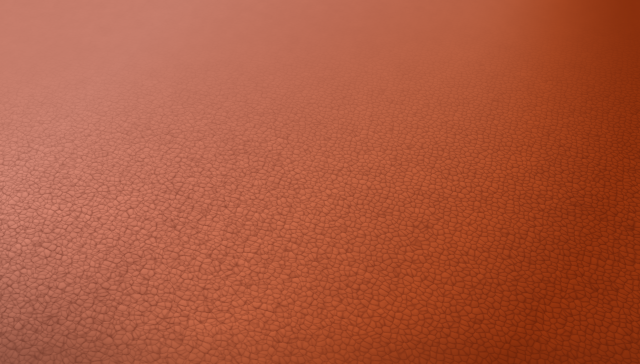
This texture is drawn by a WebGL 1 fragment shader. Its source:

```glsl
precision highp float;
uniform vec2 u_resolution;

#define GRAIN_SCALE 55.0
#define FORESHORTEN 0.4
#define GRAIN_ANGLE -0.35
#define CREASE_DEPTH 0.19
#define WRINKLE_DEPTH 0.13
#define PEBBLE_LIGHT 0.13
#define MOTTLE 0.035
#define EDGE_SHADE 0.17

const vec3 PALE_ROSE = vec3(0.775, 0.487, 0.417);
const vec3 DUSTY_CORAL = vec3(0.74, 0.42, 0.33);
const vec3 TERRACOTTA = vec3(0.71, 0.36, 0.24);
const vec3 RUST = vec3(0.64, 0.27, 0.13);
const vec3 DARK_TAN = vec3(0.54, 0.185, 0.05);
const vec2 LIGHT_DIR = vec2(-0.6, 0.8);

vec2 hash2(vec2 p) {
  vec3 q = fract(p.xyx * vec3(0.1031, 0.1030, 0.0973));
  q += dot(q, q.yzx + 33.33);
  return fract((q.xx + q.yz) * q.zy);
}

float valueNoise(vec2 p) {
  vec2 cell = floor(p);
  vec2 f = fract(p);
  f = f * f * (3.0 - 2.0 * f);
  float low = mix(hash2(cell).x, hash2(cell + vec2(1.0, 0.0)).x, f.x);
  float high = mix(hash2(cell + vec2(0.0, 1.0)).x, hash2(cell + 1.0).x, f.x);
  return mix(low, high, f.y);
}

// Offset from the nearest cell centre (xy) and gap to the second nearest (z)
vec3 cells(vec2 p) {
  vec2 base = floor(p);
  vec2 nearest = vec2(0.0);
  float d1 = 8.0;
  float d2 = 8.0;
  for (int j = -1; j <= 1; j++) {
    for (int i = -1; i <= 1; i++) {
      vec2 id = base + vec2(float(i), float(j));
      vec2 offset = p - id - 0.1 - 0.8 * hash2(id);
      float d = length(offset);
      if (d < d1) {
        d2 = d1;
        d1 = d;
        nearest = offset;
      } else {
        d2 = min(d2, d);
      }
    }
  }
  return vec3(nearest, d2 - d1);
}

// Surface receding towards the top
vec2 project(vec2 uv, float aspect) {
  return vec2((uv.x - 0.5) * aspect, uv.y) / (1.0 - FORESHORTEN * uv.y);
}

// Leather relief: pebbles, fine creases and longer wrinkles
float relief(vec2 ground, float wrinkled) {
  float c = cos(GRAIN_ANGLE);
  float s = sin(GRAIN_ANGLE);
  vec2 p = mat2(c, -s, s, c) * ground * GRAIN_SCALE + 200.0;
  p += 0.5 * vec2(valueNoise(p * 0.6), valueNoise(p * 0.6 + 71.0));
  vec3 pebble = cells(p * vec2(0.9, 1.15));
  vec3 wrinkle = cells(p * vec2(0.42, 0.72) + 37.0);
  float crease = 1.0 - smoothstep(0.0, 0.4, pebble.z);
  float fold = 1.0 - smoothstep(0.0, 0.22, wrinkle.z);
  return PEBBLE_LIGHT * dot(pebble.xy, LIGHT_DIR)
    - CREASE_DEPTH * mix(1.0, 0.7, wrinkled) * (crease - 0.36)
    - WRINKLE_DEPTH * wrinkled * (fold - 0.2);
}

// Broad light falling off from the upper left
vec3 leatherTone(vec2 uv) {
  float t = 0.78 * uv.x + 0.42 * (1.0 - uv.y) - 0.1;
  t += 0.25 * smoothstep(0.72, 1.0, uv.x) * uv.y * uv.y;
  vec3 tone = mix(PALE_ROSE, DUSTY_CORAL, clamp((t - 0.12) / 0.21, 0.0, 1.0));
  tone = mix(tone, TERRACOTTA, clamp((t - 0.33) / 0.20, 0.0, 1.0));
  tone = mix(tone, RUST, clamp((t - 0.53) / 0.20, 0.0, 1.0));
  tone = mix(tone, DARK_TAN, clamp((t - 0.73) / 0.19, 0.0, 1.0));
  float lowerLeft = (1.0 - smoothstep(0.0, 0.4, uv.x)) * (1.0 - smoothstep(0.0, 0.45, uv.y));
  float lowerEdge = 1.0 - smoothstep(0.0, 0.12, uv.y);
  return tone * (1.0 - EDGE_SHADE * lowerLeft - 0.05 * lowerEdge);
}

void main() {
  vec2 uv = gl_FragCoord.xy / u_resolution;
  float aspect = u_resolution.x / u_resolution.y;
  float wrinkled = 1.0 - smoothstep(0.3, 0.75, uv.x);

  // Four samples per pixel smooth the grain
  float grain = 0.0;
  for (int k = 0; k < 4; k++) {
    vec2 corner = vec2(mod(float(k), 2.0), floor(float(k) * 0.5)) * 0.5 - 0.25;
    vec2 sampleUv = (gl_FragCoord.xy + corner) / u_resolution;
    grain += 0.25 * relief(project(sampleUv, aspect), wrinkled);
  }

  // Focus fades with distance, soonest at the left
  float far = uv.y - 0.12 * (uv.x - 0.5);
  float focus = 1.0 - 0.96 * smoothstep(0.42, 0.92, far);
  focus *= mix(0.75, 1.0, smoothstep(0.0, 0.12, uv.y));

  vec2 ground = project(uv, aspect);
  float mottle = valueNoise(ground * 18.0 + 90.0) + valueNoise(ground * 41.0 + 130.0) - 1.0;
  float shade = grain * focus + MOTTLE * mottle * mix(0.35, 1.0, focus);
  vec3 color = leatherTone(uv) * (1.0 + shade * vec3(0.85, 1.1, 1.2));
  gl_FragColor = vec4(clamp(color, 0.0, 1.0), 1.0);
}
```
